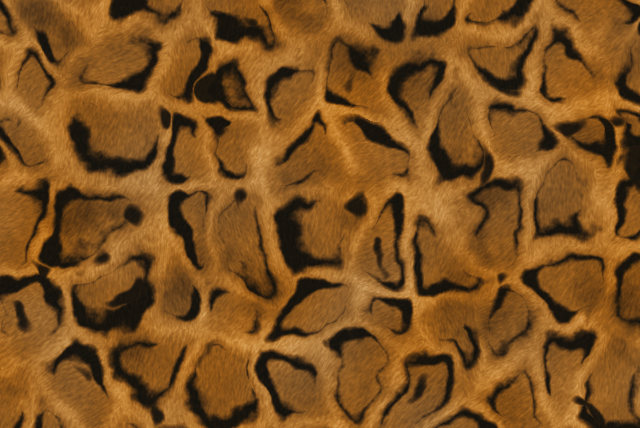
Reproduce this texture procedurally as a WebGL 1 fragment shader.

```glsl
precision highp float;
// Jaguar fur: broken dark rosettes and small spots on tawny, brushed hair.

uniform vec2 u_resolution;

vec2 hash2(vec2 p) {
  p = vec2(dot(p, vec2(127.1, 311.7)), dot(p, vec2(269.5, 183.3)));
  return fract(sin(p) * 43758.5453);
}

// Gradient noise, roughly -0.6 to 0.6
float noise(vec2 p) {
  vec2 i = floor(p), f = fract(p);
  vec2 u = f * f * f * (f * (f * 6.0 - 15.0) + 10.0);
  float a = dot(hash2(i) * 2.0 - 1.0, f);
  float b = dot(hash2(i + vec2(1, 0)) * 2.0 - 1.0, f - vec2(1, 0));
  float c = dot(hash2(i + vec2(0, 1)) * 2.0 - 1.0, f - vec2(0, 1));
  float d = dot(hash2(i + 1.0) * 2.0 - 1.0, f - 1.0);
  return mix(mix(a, b, u.x), mix(c, d, u.x), u.y);
}

float fbm(vec2 p) {
  float sum = 0.0, gain = 1.0;
  for (int i = 0; i < 4; i++) {
    sum += gain * noise(p);
    p = mat2(1.6, 1.2, -1.2, 1.6) * p + 7.3;
    gain *= 0.5;
  }
  return sum;
}

vec2 cellPoint(vec2 cell) {
  return cell + 0.1 + 0.8 * hash2(cell);
}

// Rounded Voronoi: xy = offset from the cell centre, z = border distance, w = id
vec4 rosetteCell(vec2 q) {
  vec2 base = floor(q), nearest = base, center = q;
  float best = 9.0;
  for (int y = -1; y <= 1; y++) {
    for (int x = -1; x <= 1; x++) {
      vec2 cell = base + vec2(x, y);
      vec2 point = cellPoint(cell);
      float d = distance(q, point);
      if (d < best) { best = d; nearest = cell; center = point; }
    }
  }
  float sum = 0.0;
  for (int y = -2; y <= 2; y++) {
    for (int x = -2; x <= 2; x++) {
      vec2 cell = base + vec2(x, y);
      vec2 point = cellPoint(cell);
      if (distance(cell, nearest) > 0.5) {
        float edge = dot(0.5 * (center + point) - q, normalize(point - center));
        sum += exp(-18.0 * edge);
      }
    }
  }
  return vec4(q - center, -log(sum) / 18.0, hash2(nearest + 4.7).x);
}

// Fur colour for a brightness from shadow to pale hair
vec3 furColor(float v) {
  vec3 c = mix(vec3(0.08, 0.07, 0.05), vec3(0.35, 0.22, 0.09), clamp((v - 0.08) / 0.27, 0.0, 1.0));
  c = mix(c, vec3(0.61, 0.38, 0.13), clamp((v - 0.35) / 0.26, 0.0, 1.0));
  c = mix(c, vec3(0.75, 0.51, 0.22), clamp((v - 0.61) / 0.14, 0.0, 1.0));
  return mix(c, vec3(0.88, 0.70, 0.44), clamp((v - 0.75) / 0.17, 0.0, 1.0));
}

void main() {
  vec2 p = gl_FragCoord.xy / u_resolution.y;
  float region = noise(p * 2.3 + 31.0);

  // Bend the coat so that rosettes stretch and lean
  vec2 bend = vec2(fbm(p * 4.0 + 3.0), fbm(p * 4.0 + 19.0));
  vec2 q = p * vec2(6.3, 5.4) + 0.55 * bend;
  vec4 cell = rosetteCell(q);
  float angle = 6.2832 * cell.w;

  // Rosette rim: heavy on one side, broken elsewhere
  float side = dot(normalize(cell.xy + 0.001), vec2(cos(angle), sin(angle)));
  float halfWidth = 0.027 + 0.055 * side + 0.17 * noise(q * 1.9 + 5.0) + 0.06 * region;
  float ragged = 0.028 * noise(p * 60.0) + 0.016 * noise(p * 130.0);
  float rim = halfWidth - abs(cell.z - 0.16) + ragged;
  float ink = smoothstep(-0.035, 0.055, rim);

  // Small solid spots
  float spot = noise(p * vec2(15.0, 12.0) + bend + 40.0) + 0.25 * region + ragged;
  ink = max(ink, 0.95 * smoothstep(0.27, 0.43, spot));

  // Hair strands follow a direction of their own in each rosette
  float lean = 1.1 + 1.6 * (cell.w - 0.5);
  mat2 comb = mat2(cos(lean), -sin(lean), sin(lean), cos(lean));
  vec2 hair = comb * p + 0.012 * bend;
  float strands = noise(hair * vec2(55.0, 150.0)) + 0.7 * noise(hair * vec2(110.0, 240.0));

  // Brightness: mottled coat, pale lanes between rosettes, dusky hearts
  float coat = 0.60 + 0.15 * fbm(p * 7.0 + 11.0) + 0.13 * strands;
  coat += 0.12 * (1.0 - smoothstep(0.0, 0.13, cell.z));
  coat -= 0.05 * smoothstep(0.12, 0.25, cell.z);
  coat -= 0.17 * smoothstep(0.0, 0.5, fbm(p * 5.0 + 57.0));
  float shadow = 0.09 + 0.04 * strands;
  vec3 color = furColor(mix(coat, shadow, ink));

  // Drift between rusty and ashen hair
  float rust = noise(p * 4.5 + 71.0);
  float grey = dot(color, vec3(0.35, 0.5, 0.15));
  color = mix(vec3(grey), color, 1.0 + 0.4 * rust);
  gl_FragColor = vec4(clamp(color, 0.0, 1.0), 1.0);
}
```
